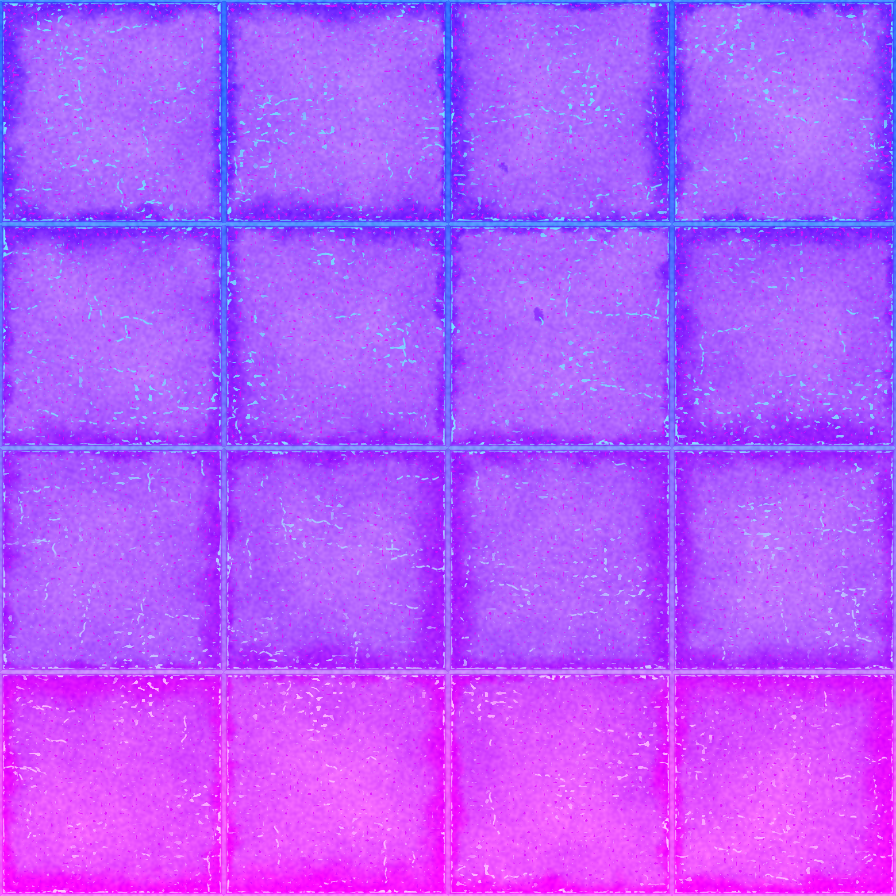
Reproduce this texture procedurally as a WebGL 1 fragment shader.

```glsl
precision highp float;
// Four by four worn square tiles, violet over magenta, with bevelled grout, chips and scratches.

uniform vec2 u_resolution;

float hash(vec2 p) {
  vec3 q = fract(vec3(p.xyx) * 0.1031);
  q += dot(q, q.yzx + 33.33);
  return fract((q.x + q.y) * q.z);
}

float corner(vec2 cell, vec2 offset) {
  float a = 6.2832 * hash(cell);
  return dot(vec2(cos(a), sin(a)), offset);
}

// Gradient noise, about -0.7 to 0.7
float noise(vec2 p) {
  vec2 i = floor(p), f = p - i;
  vec2 u = f * f * f * (f * (f * 6.0 - 15.0) + 10.0);
  vec2 x = vec2(1.0, 0.0);
  return mix(mix(corner(i, f), corner(i + x, f - x), u.x),
             mix(corner(i + x.yx, f - x.yx), corner(i + 1.0, f - 1.0), u.x), u.y);
}

float fbm(vec2 p) {
  float sum = 0.0, amp = 0.6;
  for (int i = 0; i < 5; i++) {
    sum += amp * noise(p);
    p = mat2(1.6, 1.2, -1.2, 1.6) * p + 17.1;
    amp *= 0.58;
  }
  return sum;
}

// Broken hairlines, mostly level or upright, inside one tile
float scratches(vec2 p, vec2 id, float aa) {
  float mask = 0.0;
  float density = 0.35 + 0.6 * hash(id + 71.0);
  for (int i = 0; i < 26; i++) {
    vec2 s = id * 13.7 + float(i) * vec2(3.17, 5.71) + 2.0;
    vec2 q = p - 0.06 - 0.88 * vec2(hash(s), hash(s + 5.1));
    float angle = step(0.6, hash(s + 9.3)) * 1.6 + 0.5 * (hash(s + 14.2) - 0.5);
    float c = cos(angle), n = sin(angle);
    q = vec2(c * q.x + n * q.y, c * q.y - n * q.x);
    q.y += 0.02 * noise(q.xx * 18.0 + s);
    float reach = 0.008 + 0.1 * pow(hash(s + 21.7), 2.5);
    float d = length(vec2(max(abs(q.x) - reach, 0.0), q.y));
    float line = 1.0 - smoothstep(0.004 - aa, 0.004 + aa, d);
    mask = max(mask, line * step(hash(s + 31.9), density));
  }
  return mask;
}

void main() {
  vec2 uv = gl_FragCoord.xy / u_resolution;
  vec2 t = uv * 4.0, id = floor(t), p = fract(t);
  float aa = 3.0 / min(u_resolution.x, u_resolution.y);
  vec2 e = min(p, 1.0 - p);
  float edge = min(e.x, e.y);

  // Colour ramps up the canvas
  float pink = 1.0 - smoothstep(0.235, 0.262, uv.y);
  float rise = smoothstep(0.25, 0.95, uv.y);
  vec3 body = mix(mix(vec3(0.69, 0.37, 1.0), vec3(0.66, 0.40, 1.0), rise),
                  mix(vec3(0.96, 0.35, 1.0), vec3(0.82, 0.31, 1.0), uv.y * 4.0), pink);
  vec3 shade = mix(mix(vec3(0.66, 0.08, 1.0), vec3(0.40, 0.12, 1.0), rise),
                   mix(vec3(1.0, 0.0, 1.0), vec3(0.86, 0.04, 1.0), uv.y * 4.0), pink);
  vec3 wear = mix(mix(vec3(0.78, 0.78, 1.0), vec3(0.45, 0.88, 1.0), smoothstep(0.25, 0.65, uv.y)),
                  vec3(1.0, 0.74, 1.0), pink);
  vec3 grout = mix(mix(vec3(0.64, 0.42, 1.0), vec3(0.16, 0.38, 1.0), rise),
                   vec3(0.94, 0.32, 1.0), 1.0 - smoothstep(0.12, 0.32, uv.y));

  // Clouded face, pale in the middle, with fine grain
  float cloud = fbm(t * 2.2 + 3.0), ragged = fbm(t * 7.0 + 40.0);
  float grain = noise(mat2(187.0, 71.0, -71.0, 187.0) * uv) + 0.6 * noise(uv * 113.0 + 9.0);
  float glow = smoothstep(0.03, 0.40, edge) - 0.5 + 0.5 * (hash(id + 3.3) - 0.5);
  vec3 color = body + vec3(0.07, 0.10, 0.0) * (1.1 * cloud + 0.7 * glow + 0.5 * ragged + 0.9 * grain);

  // Stained borders, each side with its own reach
  vec4 reach = 0.03 + 0.10 * vec4(hash(id + 1.3), hash(id + 6.7), hash(id + 11.9), hash(id + 18.1));
  vec4 clean = smoothstep(reach * 0.1, reach * 1.5, vec4(p, 1.0 - p) + 0.09 * ragged + 0.05 * cloud);
  float stain = 1.0 - clean.x * clean.y * clean.z * clean.w;
  color = mix(color, shade + vec3(0.08, 0.07, 0.0) * grain, 0.9 * stain);

  // Magenta and pale specks, denser in the stains, and rare dark nicks
  float dust = noise(uv * 233.0 + 60.0);
  float speck = smoothstep(0.36, 0.52, dust + 0.16 * stain * rise);
  color = mix(color, vec3(0.86, 0.05, 1.0), 0.8 * speck);
  color = mix(color, wear, 0.6 * smoothstep(0.40, 0.54, -dust));
  float nick = smoothstep(0.66, 0.76, noise(t * 6.0 + 90.0) + 0.5 * ragged);
  color = mix(color, shade, 0.7 * nick);

  // Scratches and flecks
  float broken = smoothstep(-0.15, 0.12, noise(t * 44.0) + 0.5 * noise(t * 83.0));
  float worn = smoothstep(-0.15, 0.35, fbm(t * 2.5 + 23.0));
  float fleck = smoothstep(0.40, 0.50, noise(t * vec2(32.0, 48.0) + 7.0) + 0.14 * worn);
  float marks = max(scratches(p, id, aa) * broken, fleck * worn);
  color = mix(color, wear, 0.9 * marks);

  // Chipped rim beside the grout
  float chip = 0.019 + 0.06 * max(fbm(t * 5.0 + 51.0) - 0.14, 0.0) + 0.012 * ragged;
  float rim = 1.0 - smoothstep(chip - aa, chip + aa, edge);
  float crumble = smoothstep(-0.15, 0.12, noise(t * 42.0 + 31.0) + 0.5 * noise(t * 71.0));
  color = mix(color, wear, rim * crumble);

  // Grout channel: flat bed, dark groove, pale level ridge
  float bed = 1.0 - smoothstep(0.015 - aa, 0.015 + aa, edge);
  float groove = 1.0 - smoothstep(0.0, 0.004 + aa, abs(edge - 0.012));
  vec3 channel = mix(grout, shade, 0.4 * groove);
  float ridge = 1.0 - smoothstep(0.0, 0.004 + aa, abs(edge - 0.004));
  channel = mix(channel, wear, ridge * (e.y < e.x ? 0.5 : 0.15));
  color = mix(color, channel + 0.08 * grain, bed);

  gl_FragColor = vec4(clamp(color, 0.0, 1.0), 1.0);
}
```
